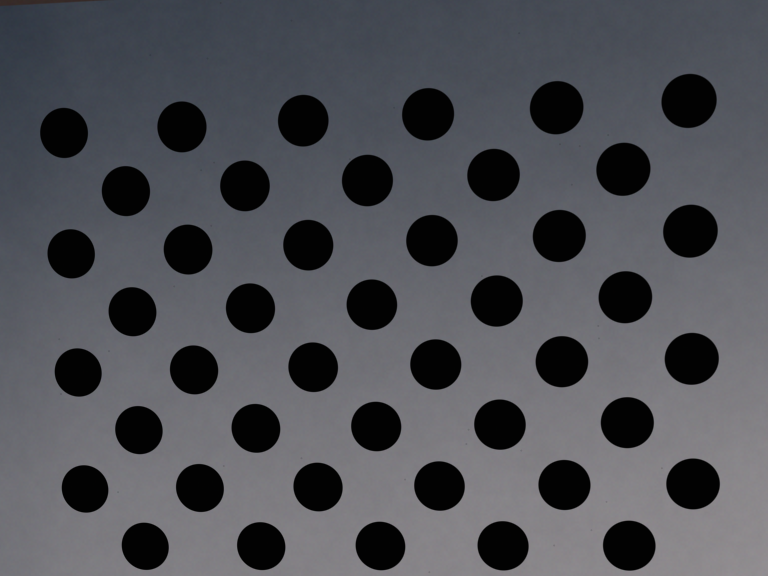
Give the GLSL for this pattern, as a Shadertoy shader.

```glsl
#define COLUMNS 10.0      // last lattice column, in half steps
#define ROWS 7.0          // last lattice row
#define DOT_RADIUS 0.41   // in lattice units
#define DOT_SOFTNESS 0.014
#define INK vec3(0.008)
#define PAPER_DARK vec3(0.25, 0.272, 0.31)
#define PAPER_LIGHT vec3(0.525, 0.515, 0.53)
#define TABLE vec3(0.21, 0.165, 0.155)
#define SIDE_LIGHT 0.3
#define MOTTLE 0.022
#define GRAIN 0.016
#define SPECK_CHANCE 0.015

float hash(vec2 p) {
    vec3 q = fract(p.xyx * 0.1031);
    q += dot(q, q.yzx + 33.33);
    return fract((q.x + q.y) * q.z);
}

float noise(vec2 p) {
    vec2 i = floor(p), f = fract(p);
    f = f * f * (3.0 - 2.0 * f);
    return mix(mix(hash(i), hash(i + vec2(1, 0)), f.x),
               mix(hash(i + vec2(0, 1)), hash(i + vec2(1, 1)), f.x), f.y);
}

float fbm(vec2 p) {
    float sum = 0.0, weight = 0.5;
    for (int i = 0; i < 4; i++) {
        sum += weight * noise(p);
        p = p * 2.03 + 17.1;
        weight *= 0.5;
    }
    return sum;
}

// Undo the perspective: canvas position to lattice coordinates
vec2 toLattice(vec2 p) {
    mat3 latticeToCanvas = mat3(0.10012, -0.006785, -0.007012,
                                0.006775, 0.10703, 0.004737,
                                0.11111, 0.2309, 1.0);
    vec3 q = inverse(latticeToCanvas) * vec3(p, 1.0);
    return q.xy / q.z;
}

// Distance to the closest dot of the staggered lattice
float dotDistance(vec2 p) {
    vec2 cell = floor(0.5 * vec2(p.x + p.y, p.y - p.x) + 0.5);
    vec2 center = vec2(cell.x - cell.y, cell.x + cell.y);
    center = clamp(center, vec2(0.0), vec2(COLUMNS, ROWS)) == center ? center : vec2(-99.0);
    return length(p - center) - DOT_RADIUS;
}

// Sparse faint flecks in the paper
float specks(vec2 p) {
    vec2 grid = p * 45.0, id = floor(grid);
    vec2 offset = 0.2 + 0.6 * vec2(hash(id + 5.3), hash(id + 9.7));
    float present = step(hash(id + 31.0), SPECK_CHANCE);
    return present * (1.0 - smoothstep(0.03, 0.12, length(fract(grid) - offset)));
}

vec3 paper(vec2 p, float across) {
    float light = smoothstep(-0.1, 1.05, p.y) + SIDE_LIGHT * (across - 0.5);
    light -= 0.1 * (1.0 - smoothstep(0.0, 0.12, across));
    vec3 color = mix(PAPER_DARK, PAPER_LIGHT, light);
    color += MOTTLE * (fbm(p * 14.0) - 0.47);
    color += 0.5 * MOTTLE * (noise(p * 75.0) - 0.5);
    return color * (1.0 - 0.12 * specks(p));
}

void mainImage(out vec4 fragColor, in vec2 fragCoord) {
    // Units of canvas height, measured down from the top
    vec2 p = vec2(fragCoord.x, iResolution.y - fragCoord.y) / iResolution.y;
    float pixel = 1.0 / iResolution.y;
    vec3 color = paper(p, fragCoord.x / iResolution.x);

    // Table showing beyond the slanted paper edge
    float edge = p.y - 0.0105 + 0.055 * p.x;
    color = mix(TABLE, color, smoothstep(-pixel, pixel, edge));

    // Printed dots
    float softness = max(DOT_SOFTNESS, 7.0 * pixel);
    float ink = 1.0 - smoothstep(-softness, softness, dotDistance(toLattice(p)));
    color = mix(color, INK, ink);

    // Sensor grain, weaker on the ink
    vec3 grain = vec3(noise(p * 290.0), noise(p * 290.0 + 41.0), noise(p * 290.0 + 83.0)) - 0.5;
    color += GRAIN * grain * (1.0 - 0.75 * ink);
    fragColor = vec4(clamp(color, 0.0, 1.0), 1.0);
}
```
